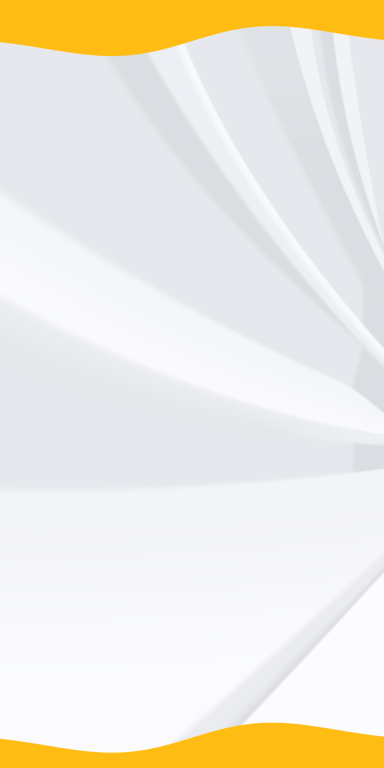
Give the GLSL for this background, as a Shadertoy shader.

```glsl
// Pale curved ribbons sweeping to the right between two amber wave borders.

// Quadratic passing through a, m, b at t = 0, 0.5, 1
float curve(float t, float a, float m, float b) {
    return a * (1.0 - t) * (1.0 - 2.0 * t) + 4.0 * m * t * (1.0 - t) + b * t * (2.0 * t - 1.0);
}

// Soft step that is never sharper than one pixel
float past(float d, float softness) {
    float w = max(softness, 0.75 / iResolution.x);
    return smoothstep(-w, w, d);
}

float between(float v, float lo, float hi, float softness) {
    return past(v - lo, softness) * past(hi - v, 0.003);
}

void mainImage(out vec4 fragColor, in vec2 fragCoord) {
    // x runs 0..1 rightward, y runs 0..2 downward
    vec2 uv = fragCoord / iResolution.xy;
    vec2 p = vec2(uv.x, 2.0 - 2.0 * uv.y);

    vec3 shade = vec3(0.855, 0.872, 0.886);
    vec3 silver = vec3(0.926, 0.938, 0.953);
    vec3 white = vec3(0.972, 0.976, 0.988);
    vec3 amber = vec3(1.0, 0.74, 0.075);
    vec3 col = vec3(0.904, 0.91, 0.93);

    // Shaded recess at the right
    float recess = 0.945 - 0.026 * smoothstep(0.88, 1.02, p.y);
    col = mix(col, shade, past(p.x - recess, 0.008) * past(p.y - 0.72, 0.08));

    // Upper ribbons: edges are x positions along the height
    float t = (p.y - 0.078) / 0.833;
    float farLeft = curve(t, 0.867, 0.951, 1.12);
    float farRight = curve(t, 0.906, 0.971, 1.063);
    col = mix(col, shade, between(p.x, curve(t, 0.833, 0.932, 1.146), farLeft, 0.008));
    col = mix(col, mix(silver, white, 0.4), between(p.x, farLeft, farRight, 0.004));

    float midLeft = curve(t, 0.758, 0.898, 1.12);
    float midRight = curve(t, 0.81, 0.922, 1.146);
    col = mix(col, shade + 0.02 * smoothstep(0.5, 0.0, t),
              between(p.x, curve(t, 0.62, 0.815, 1.042), midLeft, 0.014));
    col = mix(col, mix(silver, white, 0.4), between(p.x, midLeft, midRight, 0.004));

    float nearLeft = curve(t, 0.354, 0.615, 0.958);
    float nearRight = curve(t, 0.466, 0.682, 1.003);
    col = mix(col, shade, between(p.x, curve(t, 0.24, 0.531, 0.958), nearLeft, 0.016));
    vec3 body = mix(silver, white, smoothstep(0.035, 0.01, nearRight - p.x));
    col = mix(col, body, past(p.x - nearLeft, 0.012) * past(nearRight - p.x, 0.004));

    // Broad white ribbon with a fading underside
    float blur = mix(0.022, 0.004, p.x);
    float top = curve(p.x, 0.5, 0.805, 1.042) + 0.068 * smoothstep(0.88, 1.12, p.x);
    float rim = curve(p.x, 0.773, 1.003, 1.133);
    float under = curve(p.x, 0.924, 1.089, 1.159);
    float depth = clamp((p.y - rim) / (under - rim), 0.0, 1.0);
    vec3 underside = mix(vec3(0.925, 0.932, 0.948), vec3(0.892, 0.901, 0.918), depth);
    underside = mix(underside, silver, smoothstep(0.65, 1.0, p.x));
    col = mix(col, underside, past(p.y - rim, blur) * past(under - p.y, blur * 1.3));
    float across = clamp((p.y - top) / (rim - top), 0.0, 1.0);
    vec3 sheet = mix(vec3(0.956, 0.961, 0.976), vec3(0.98, 0.983, 0.993), across);
    col = mix(col, sheet, past(p.y - top, blur) * past(rim - p.y, blur));

    // Bright floor
    float horizon = curve(p.x, 1.276, 1.266, 1.221);
    vec3 ground = mix(vec3(0.951, 0.955, 0.972), vec3(0.984, 0.985, 0.996),
                      smoothstep(0.0, 0.55, p.y - horizon));
    col = mix(col, ground, past(p.y - horizon, mix(0.018, 0.003, p.x)));

    // Diagonal fold in the floor
    float s = (p.x - 0.456) / 0.544;
    float foldTop = curve(s, 1.932, 1.69, 1.44);
    float foldEnd = curve(s, 2.07, 1.784, 1.49);
    float foldDepth = clamp((p.y - foldTop) / (foldEnd - foldTop), 0.0, 1.0);
    vec3 foldColor = mix(vec3(0.92, 0.924, 0.938), vec3(0.865, 0.87, 0.882),
                         smoothstep(0.5, 1.0, foldDepth));
    col = mix(col, foldColor, past(p.y - foldTop, 0.018));
    col = mix(col, vec3(0.987, 0.988, 0.996), past(p.y - foldEnd, 0.006));

    // Amber borders share one wave
    float k = (p.x - 0.5) / 0.43;
    float wave = -0.039 * sin(3.14159 * (1.07 * k - 0.17 * k * k * k));
    float border = max(past(0.107 + wave - p.y, 0.0), past(p.y - 1.921 - wave, 0.0));
    fragColor = vec4(mix(col, amber, border), 1.0);
}
```
